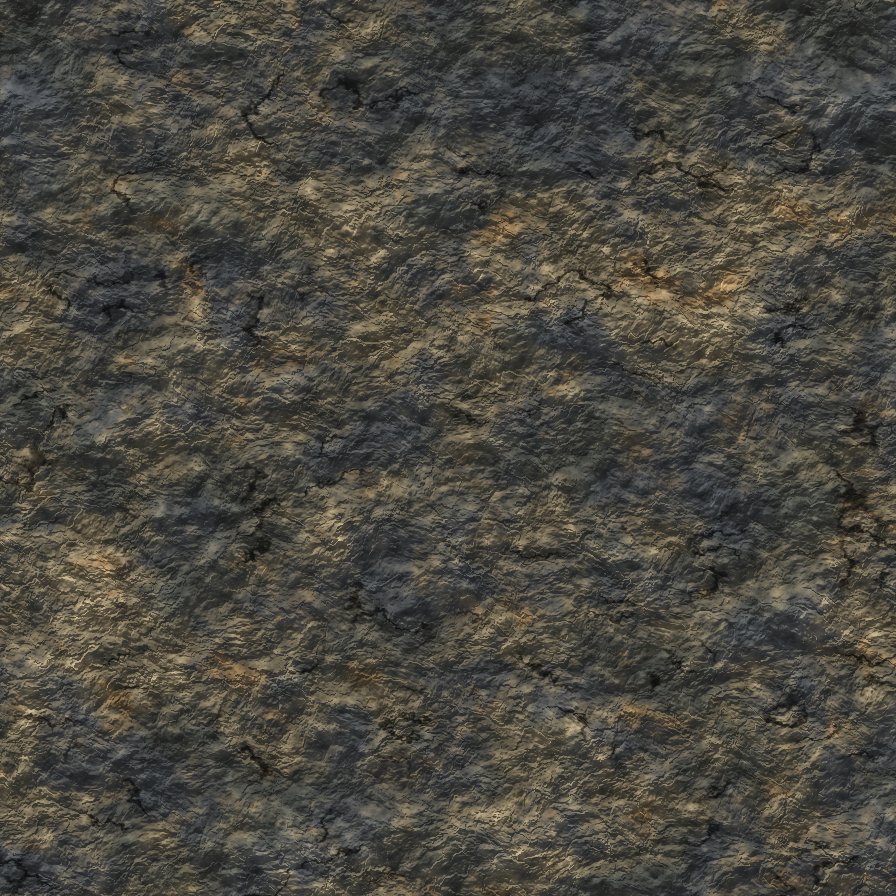
Give the GLSL for this texture, as a WebGL 2 fragment shader.

```glsl
#version 300 es
precision highp float;
// Weathered rock face: slate-grey stone with crumbling tan and ochre patches.
// A height field of billowed gradient noise and cellular chips is lit from
// above; its slope, hollows, pits and patches set the brightness and the tint.

uniform vec2 u_resolution;
out vec4 fragColor;

vec2 hash2(vec2 p) {
  vec3 q = fract(p.xyx * vec3(0.1031, 0.1030, 0.0973));
  q += dot(q, q.yzx + 33.33);
  return fract((q.xx + q.yz) * q.zy);
}

float cornerSlope(vec2 cell, vec2 offset) {
  float angle = 6.2832 * hash2(cell).x;
  return dot(vec2(cos(angle), sin(angle)), offset);
}

float gradientNoise(vec2 p) {
  vec2 i = floor(p), f = fract(p);
  vec2 u = f * f * f * (f * (f * 6.0 - 15.0) + 10.0);
  vec2 e = vec2(0.0, 1.0);
  return mix(mix(cornerSlope(i, f), cornerSlope(i + e.yx, f - e.yx), u.x),
             mix(cornerSlope(i + e.xy, f - e.xy), cornerSlope(i + e.yy, f - e.yy), u.x), u.y);
}

mat2 rotation(float a) {
  return mat2(cos(a), sin(a), -sin(a), cos(a));
}

float fbm(vec2 p) {
  float sum = 0.0, amplitude = 1.0;
  for (int i = 0; i < 4; i++) {
    sum += amplitude * gradientNoise(p);
    p = rotation(0.8) * p * 2.03 + 17.3;
    amplitude *= 0.6;
  }
  return sum;
}

// Tilted stone chips, sinking to zero along the joints between cells.
float chips(vec2 p) {
  vec2 cell = floor(p), nearestOffset = vec2(0.0), nearestId = cell;
  float nearest = 9.0, second = 9.0;
  for (int y = -1; y <= 1; y++) {
    for (int x = -1; x <= 1; x++) {
      vec2 id = cell + vec2(x, y);
      vec2 offset = id + hash2(id) - p;
      float d = length(offset);
      if (d < nearest) {
        second = nearest;
        nearest = d;
        nearestOffset = offset;
        nearestId = id;
      } else {
        second = min(second, d);
      }
    }
  }
  vec2 tilt = hash2(nearestId + 71.0) * 2.6 - 1.3;
  return (0.35 + dot(tilt, nearestOffset)) * smoothstep(0.0, 0.25, second - nearest);
}

// Lumps of rock with sharp creases, roughened by chips of two sizes.
float rockHeight(vec2 p, float roughness) {
  p += 0.014 * vec2(gradientNoise(p * 14.0 + 5.0), gradientNoise(p * 14.0 + 31.0));
  float height = 0.0, frequency = 8.0, amplitude = 1.0 / 8.0;
  vec2 q = p;
  for (int i = 0; i < 6; i++) {
    float n = gradientNoise(q * frequency + 13.7 * float(i));
    height += amplitude * mix(n, 1.4 * abs(n) - 0.28, 0.6);
    q = rotation(0.65) * q;
    frequency *= 1.93;
    amplitude *= 0.54;
  }
  vec2 jitter = 0.012 * vec2(fbm(p * 42.0), fbm(p * 42.0 + 40.0));
  height += roughness * 0.5 * chips((p + jitter) * 27.0) / 27.0;
  height += roughness * 0.6 * chips(rotation(0.5) * (p + jitter) * 66.0) / 66.0;
  return height;
}

void main() {
  vec2 uv = gl_FragCoord.xy / u_resolution.y;
  vec2 p = uv * vec2(0.92, 1.08) + 3.0;

  // Broad patches of crumbling and sound stone, with smaller mottling
  vec2 drift = 0.05 * vec2(fbm(p * 8.0), fbm(p * 8.0 + 9.0));
  float patches = fbm((p + drift) * 4.4 + 4.0);
  float mottle = fbm((p + 0.5 * drift) * 14.0 + 22.0);
  float speckle = fbm(p * 52.0 + 7.0);
  float roughness = mix(0.5, 1.2, smoothstep(-0.3, 0.3, patches));

  // Light from the upper left
  float reach = 0.0015;
  float height = rockHeight(p, roughness);
  float slope = (height - rockHeight(p + reach * vec2(-0.25, 0.97), roughness)) / reach;
  float relief = slope / sqrt(1.0 + 0.3 * slope * slope);

  // Short jagged pits and crevices
  vec2 ragged = p + 0.012 * vec2(fbm(p * 45.0 + 60.0), fbm(p * 45.0 + 90.0));
  float seam = abs(gradientNoise(ragged * vec2(15.0, 24.0) + 51.0));
  float crevice = (1.0 - smoothstep(0.01, 0.08, seam))
                * smoothstep(0.05, 0.35, gradientNoise(ragged * 13.0 + 80.0));

  float tone = 0.68 * relief + 0.9 * patches + 0.75 * mottle + 7.0 * height + 1.25 * speckle;
  float brightness = 0.273 * exp(0.35 * tone) * (1.0 - 0.6 * crevice);

  // Slate, tan and ochre tints of equal brightness
  float warmth = smoothstep(-0.4, 0.55, 0.7 * patches + 0.6 * mottle + 0.25 * speckle + 0.1 * relief);
  vec3 slate = mix(vec3(0.95, 1.0, 1.05), vec3(0.98, 1.01, 0.94),
                   smoothstep(-0.2, 0.3, gradientNoise(p * 9.0 + 63.0)));
  vec3 tint = mix(slate, vec3(1.09, 0.99, 0.78), warmth);
  float rust = smoothstep(0.2, 0.6, fbm(p * 13.0 + 95.0)) * warmth;
  tint = mix(tint, vec3(1.28, 0.97, 0.6), 0.55 * rust);

  fragColor = vec4(clamp(brightness * tint, 0.0, 1.0), 1.0);
}
```
